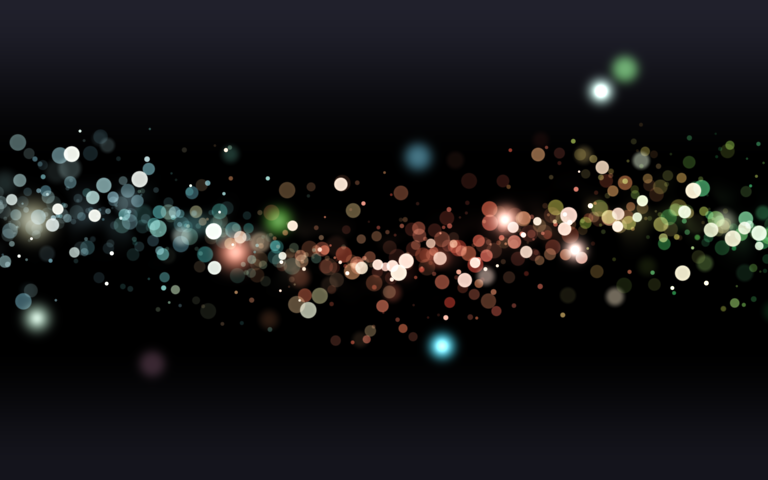
A WebGL 2 fragment shader for this background:

```glsl
#version 300 es
precision highp float;

uniform vec2 u_resolution;
out vec4 fragColor;

const float TAU = 6.2831853;
const float WIDTH = 1.6;

// Hue stops along the ribbon, evenly spaced from left to right
const vec3 HUES[9] = vec3[9](
    vec3(0.66, 0.80, 0.80), vec3(0.56, 0.74, 0.80), vec3(0.42, 0.80, 0.78),
    vec3(0.86, 0.72, 0.54), vec3(0.94, 0.54, 0.42), vec3(0.94, 0.45, 0.38),
    vec3(0.88, 0.64, 0.44), vec3(0.72, 0.82, 0.40), vec3(0.32, 0.80, 0.52));

vec3 hash3(float n) {
    vec3 q = fract(vec3(n) * vec3(0.1031, 0.1030, 0.0973));
    q += dot(q, q.yzx + 33.33);
    return fract((q.xxy + q.yzz) * q.zyx);
}

vec2 gradient(vec2 cell) {
    float angle = TAU * hash3(cell.x + 57.0 * cell.y + 400.0).x;
    return vec2(cos(angle), sin(angle));
}

float gradientNoise(vec2 p) {
    vec2 i = floor(p), f = fract(p);
    vec2 u = f * f * (3.0 - 2.0 * f), e = vec2(1.0, 0.0);
    float low = mix(dot(gradient(i), f), dot(gradient(i + e), f - e), u.x);
    float high = mix(dot(gradient(i + e.yx), f - e.yx),
                     dot(gradient(i + e.xx), f - e.xx), u.x);
    return mix(low, high, u.y);
}

vec3 ribbonHue(float x) {
    float t = clamp(x / WIDTH, 0.0, 0.999) * 8.0;
    int i = int(t);
    return mix(HUES[i], HUES[i + 1], fract(t));
}

float ribbonHeight(float x) {
    return 0.505 + 0.05 * cos(TAU * (x - 0.2) / 1.15);
}

vec3 screenBlend(vec3 base, vec3 light) {
    return 1.0 - (1.0 - base) * (1.0 - clamp(light, 0.0, 1.0));
}

vec3 backdrop(float y) {
    vec3 top = vec3(0.125, 0.125, 0.17) * smoothstep(0.66, 1.0, y);
    vec3 bottom = vec3(0.08, 0.08, 0.11) * (1.0 - smoothstep(0.02, 0.28, y));
    return top + bottom;
}

// Soft light with a pale core
vec3 glow(vec2 p, vec2 center, float radius, vec3 tint, float core) {
    float d = length(p - center) / radius;
    return tint * exp(-d * d * d) + core * exp(-4.0 * d * d);
}

// Discs strewn about the ribbon, denser towards its middle
vec3 scatter(vec3 base, vec2 p, int count, float seed, vec2 radii,
             float spread, float blur, float strength, float pixel) {
    vec3 color = base;
    for (int i = 0; i < count; i++) {
        float id = float(i) + seed;
        vec3 place = hash3(id), look = hash3(id + 1709.0);
        float x = (float(i) + place.x) / float(count) * 1.68 - 0.04;
        float s = place.y * 2.0 - 1.0;
        float y = ribbonHeight(x) + spread * (0.25 * s + 0.75 * s * s * s);
        float radius = mix(radii.x, radii.y, place.z);
        float soft = max(pixel, radius * blur * (0.4 + look.z));
        float d = length(p - vec2(x, y));
        if (d > radius + soft) continue;
        float mask = 1.0 - smoothstep(radius - soft, radius + soft, d);
        float rim = 0.94 + 0.06 * smoothstep(0.5, 0.95, d / radius);
        vec3 hue = ribbonHue(x + 0.4 * (look.y - 0.5));
        hue = mix(hue, hue * hue, 0.7 * look.z);
        float hot = smoothstep(0.8, 0.94, look.x);
        float level = mix(0.16, 0.95, look.x * look.x) + 0.2 * hot;
        vec3 light = mix(hue, vec3(1.0, 0.97, 0.92), 0.8 * hot);
        color = screenBlend(color, light * level * mask * rim * strength);
    }
    return color;
}

void main() {
    float pixel = 1.0 / u_resolution.y;
    vec2 p = gl_FragCoord.xy / u_resolution * vec2(WIDTH, 1.0);
    vec3 color = backdrop(p.y);

    // Uneven haze inside the ribbon
    float off = (p.y - ribbonHeight(p.x)) / 0.05;
    float haze = smoothstep(-0.1, 0.5, gradientNoise(p * 14.0));
    color = screenBlend(color, ribbonHue(p.x) * haze * 0.22 * exp(-off * off));

    // Far blurs, crisp discs, close knots and sparks
    color = scatter(color, p, 46, 11.0, vec2(0.014, 0.023), 0.20, 0.6, 0.5, pixel);
    color = scatter(color, p, 230, 203.0, vec2(0.008, 0.018), 0.17, 0.05, 0.95, pixel);
    color = scatter(color, p, 130, 521.0, vec2(0.008, 0.017), 0.08, 0.1, 1.0, pixel);
    color = scatter(color, p, 320, 907.0, vec2(0.002, 0.006), 0.19, 0.35, 1.2, pixel);

    // Bright swells within the ribbon
    color = screenBlend(color, glow(p, vec2(0.07, 0.54), 0.045, vec3(0.46, 0.46, 0.36), 0.2));
    color = screenBlend(color, glow(p, vec2(0.49, 0.475), 0.04, vec3(0.68, 0.38, 0.30), 0.4));
    color = screenBlend(color, glow(p, vec2(0.58, 0.54), 0.03, vec3(0.24, 0.48, 0.16), 0.15));
    color = screenBlend(color, glow(p, vec2(1.052, 0.542), 0.032, vec3(0.70, 0.42, 0.36), 0.7));
    color = screenBlend(color, glow(p, vec2(1.198, 0.479), 0.026, vec3(0.65, 0.50, 0.46), 0.8));

    // Lone lights away from the ribbon
    color = screenBlend(color, glow(p, vec2(1.252, 0.81), 0.029, vec3(0.55, 0.68, 0.65), 0.9));
    color = screenBlend(color, glow(p, vec2(1.302, 0.856), 0.029, vec3(0.34, 0.60, 0.34), 0.05));
    color = screenBlend(color, glow(p, vec2(0.871, 0.673), 0.030, vec3(0.22, 0.40, 0.46), 0.05));
    color = screenBlend(color, glow(p, vec2(0.921, 0.279), 0.029, vec3(0.24, 0.68, 0.76), 0.6));
    color = screenBlend(color, glow(p, vec2(0.077, 0.337), 0.031, vec3(0.42, 0.52, 0.46), 0.4));
    color = screenBlend(color, glow(p, vec2(0.317, 0.242), 0.028, vec3(0.22, 0.15, 0.19), 0.0));

    fragColor = vec4(color, 1.0);
}
```
